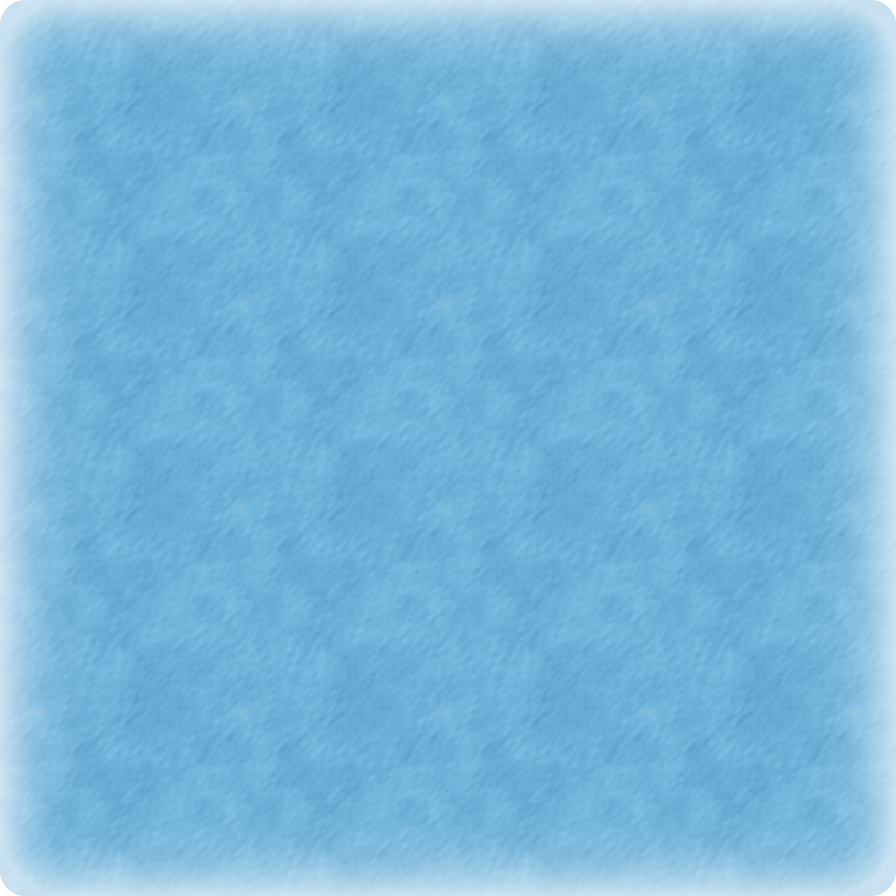
A WebGL 2 fragment shader for this texture:

```glsl
#version 300 es
precision highp float;
// Soft blue mottled paper panel with a pale inner glow and rounded corners.

uniform vec2 u_resolution;
out vec4 fragColor;

#define BASE_COLOR vec3(0.432, 0.694, 0.846)
#define SPECK_COLOR vec3(0.60, 0.78, 0.82)
#define TILE_SIZE 0.2275
#define MOTTLE_CONTRAST 0.105
#define RELIEF_CONTRAST 0.055
#define GRAIN_CONTRAST 0.032
#define GLOW_WIDTH 0.035
#define GLOW_STRENGTH 0.62
#define GLOW_RADIUS 0.07
#define CORNER_RADIUS 0.028

float hash(vec2 p) {
    vec3 q = fract(vec3(p.xyx) * 0.1031);
    q += dot(q, q.yzx + 33.33);
    return fract((q.x + q.y) * q.z);
}

// Value noise that repeats after `cells` lattice steps.
float tiledNoise(vec2 uv, vec2 cells, float seed) {
    vec2 p = uv * cells;
    vec2 i = floor(p);
    vec2 f = fract(p);
    f = f * f * f * (f * (f * 6.0 - 15.0) + 10.0);
    vec2 a = mod(i, cells) + seed;
    vec2 b = mod(i + 1.0, cells) + seed;
    return mix(mix(hash(a), hash(vec2(b.x, a.y)), f.x),
               mix(hash(vec2(a.x, b.y)), hash(b), f.x), f.y);
}

// Cloudy patches, centred on zero.
float mottle(vec2 uv) {
    float sum = 0.0;
    float weight = 0.5;
    float cells = 7.0;
    for (int octave = 0; octave < 4; octave++) {
        sum += weight * (tiledNoise(uv, vec2(cells), cells * 3.0) - 0.5);
        weight *= 0.55;
        cells *= 2.0;
    }
    return sum;
}

// Fine fibres that run along the rising diagonal.
float fibres(vec2 uv) {
    vec2 diagonal = vec2(uv.x - uv.y, uv.x + uv.y);
    return 0.65 * tiledNoise(diagonal, vec2(28.0, 13.0), 71.0)
         + 0.35 * tiledNoise(diagonal, vec2(44.0, 25.0), 137.0);
}

// Signed distance to a rounded box; negative inside.
float roundedBox(vec2 p, vec2 halfSize, float radius) {
    vec2 q = abs(p) - halfSize + radius;
    return length(max(q, 0.0)) + min(max(q.x, q.y), 0.0) - radius;
}

void main() {
    float unit = min(u_resolution.x, u_resolution.y);
    vec2 pos = gl_FragCoord.xy / unit;
    vec2 halfSize = 0.5 * u_resolution / unit;
    vec2 centred = pos - halfSize;
    vec2 uv = pos / TILE_SIZE;

    // Paper surface: patches, raking light on the fibres, fine grain
    vec2 lightStep = vec2(-0.011, 0.011);
    float relief = fibres(uv) - fibres(uv + lightStep);
    float grain = tiledNoise(uv, vec2(52.0), 211.0) - 0.5;
    float shade = MOTTLE_CONTRAST * mottle(uv)
                + RELIEF_CONTRAST * relief
                + GRAIN_CONTRAST * grain * 0.5;
    vec3 color = BASE_COLOR + shade * vec3(1.1, 1.0, 0.85);

    // One faint pale speck in each tile
    vec2 speckOffset = fract(uv - vec2(0.19, 0.90) + 0.5) - 0.5;
    float speck = exp(-dot(speckOffset, speckOffset) / 0.0009);
    color = mix(color, SPECK_COLOR, 0.32 * speck);

    // Pale glow falling inwards from the border
    float depth = max(-roundedBox(centred, halfSize, GLOW_RADIUS), 0.0);
    float glow = GLOW_STRENGTH * exp(-pow(depth / GLOW_WIDTH, 1.3));
    color = mix(color, vec3(1.0), glow);

    // White outside the rounded corners
    float edge = roundedBox(centred, halfSize, CORNER_RADIUS);
    float outside = smoothstep(-0.5, 0.5, edge * unit);
    color = mix(color, vec3(1.0), outside);

    fragColor = vec4(color, 1.0);
}
```
